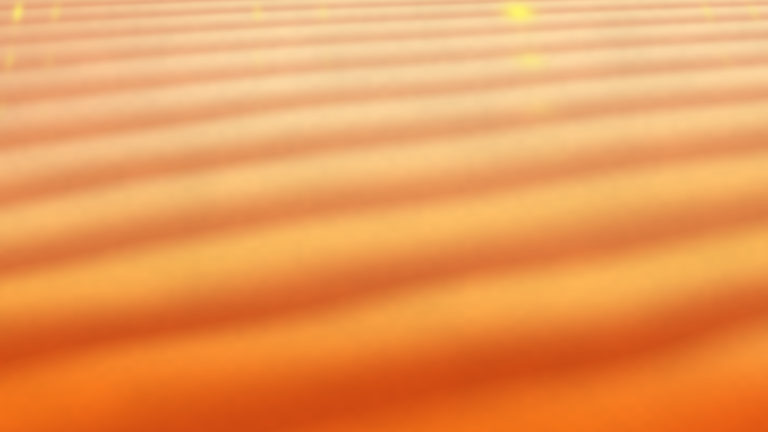
Reproduce this background procedurally as a Shadertoy shader.

```glsl
// Soft sunlit sand ripples receding in perspective, with warm haze and glints.

float hash(vec2 p) {
    return fract(sin(dot(p, vec2(127.1, 311.7))) * 43758.5453);
}

float noise(vec2 p) {
    vec2 i = floor(p), f = fract(p);
    f = f * f * (3.0 - 2.0 * f);
    return mix(mix(hash(i), hash(i + vec2(1, 0)), f.x),
               mix(hash(i + vec2(0, 1)), hash(i + vec2(1, 1)), f.x), f.y);
}

// Ripple coordinate: whole numbers fall on the troughs, spaced by perspective
float ripplePhase(float x, float depth) {
    float slant = (0.62 - 0.33 * depth) * x * (1.1 - 0.1 * x);
    return (log(depth + 0.097) + slant - 0.189) / 0.261;
}

// Bright crest with a slow fade above the trough and a quicker rise below it
float crest(float phase) {
    float f = fract(phase);
    return smoothstep(-0.06, 0.34, f) * (1.0 - smoothstep(0.4, 1.0, f))
         + 0.06 * smoothstep(0.8, 1.0, f);
}

// Beaded streak of light that leans outwards as it descends
float glint(vec2 p, float x, float width) {
    float dx = (p.x - x - 0.35 * (x - 0.3) * p.y) / width;
    float beads = pow(0.5 + 0.5 * cos(6.2832 * (p.y - 0.03) / 0.112), 3.0);
    return exp(-dx * dx) * (0.12 + beads) * exp(-8.0 * p.y);
}

void mainImage(out vec4 fragColor, in vec2 fragCoord) {
    vec2 uv = fragCoord / iResolution.xy;
    vec2 p = vec2(uv.x, 1.0 - uv.y);   // y is depth down from the far edge
    float d = p.y;

    // Ripples, slightly uneven
    float wobble = noise(p * vec2(5.0, 7.0)) - 0.5;
    float light = crest(ripplePhase(p.x, d) + 0.12 * wobble);

    // Lit sand: cream far away, amber in the middle, orange up close
    vec3 lit = mix(vec3(0.97, 0.83, 0.64), vec3(0.97, 0.70, 0.33),
                   smoothstep(0.12, 0.62, d + 0.12 * (p.x - 0.5)));
    lit = mix(lit, vec3(0.95, 0.44, 0.09), smoothstep(0.58, 1.02, d + 0.08 * (0.5 - p.x)));

    // Shaded sand
    vec3 shade = mix(vec3(0.92, 0.69, 0.52), vec3(0.87, 0.50, 0.27), smoothstep(0.02, 0.45, d));
    shade = mix(shade, vec3(0.80, 0.28, 0.07), smoothstep(0.4, 0.9, d));
    vec3 col = mix(shade, lit, light);

    // Rosy left side and pale haze around the upper middle
    float left = 1.0 - smoothstep(0.0, 0.4, p.x);
    col = mix(col, vec3(0.90, 0.56, 0.37), 0.4 * left * (1.0 - smoothstep(0.2, 0.7, d)));
    vec2 h = (p - vec2(0.56, 0.18)) / vec2(0.4, 0.3);
    col = mix(col, vec3(0.98, 0.84, 0.62), 0.3 * exp(-dot(h, h)));

    // Red corner in the near right
    col = mix(col, vec3(0.91, 0.34, 0.07),
              0.5 * smoothstep(0.75, 1.0, p.x) * smoothstep(0.78, 1.0, d));

    // Faint mottling
    col *= 1.0 + 0.035 * (noise(p * vec2(16.0, 12.0)) - 0.5)
               + 0.02 * (noise(p * vec2(90.0, 55.0)) - 0.5);

    // One strong glint and several thin ones
    float glow = 1.1 * glint(p, 0.672, 0.02);
    float[6] columns = float[6](0.026, 0.075, 0.335, 0.42, 0.915, 0.975);
    for (int i = 0; i < 6; i++) {
        float strength = i == 0 ? 0.75 : 0.2 + 0.15 * hash(vec2(i, 3));
        glow += strength * glint(p, columns[i], 0.007);
    }
    col = mix(col, vec3(1.0, 0.97, 0.42), clamp(glow, 0.0, 0.95));

    fragColor = vec4(clamp(col, 0.0, 1.0), 1.0);
}
```
